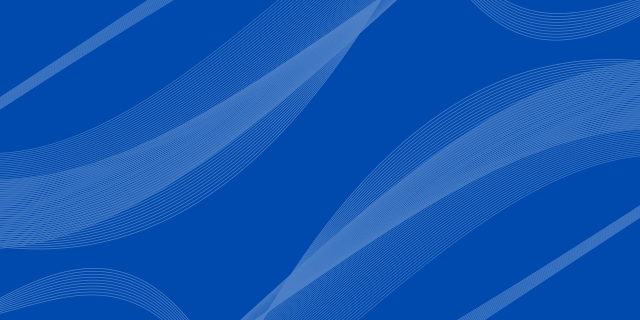
This background is drawn by a Shadertoy shader. Its source:

```glsl
// Two twisted ribbons of fine pale lines on flat blue, with a thin streak and an
// arched bundle beside each. Every bundle blends between two cubic edge curves;
// the whole set is drawn once as is and once turned half a circle about a centre.

const vec3 BACKGROUND = vec3(0.0, 0.29, 0.68);
const vec3 LINE_COLOR = vec3(0.30, 0.50, 0.775);

const float KNOT_STEP = 0.41667;              // x distance between curve knots
const vec2 TURN_SUM = vec2(2.031, 1.036);     // a point plus its turned twin

// Edge heights at the four knots, in canvas heights
const vec4 VEIL_TOP      = vec4(0.521, 0.664, 0.969, 1.312);
const vec4 VEIL_BOTTOM   = vec4(0.224, 0.359, 0.646, 1.010);
const vec4 FAN_TOP       = vec4(0.437, 0.536, 0.766, 1.047);
const vec4 FAN_BOTTOM    = vec4(0.229, 0.271, 0.539, 1.104);
const vec4 STREAK_TOP    = vec4(0.695, 0.969, 1.240, 1.495);
const vec4 STREAK_BOTTOM = vec4(0.659, 0.924, 1.172, 1.390);
const vec4 ARCH_TOP      = vec4(0.068, 0.137, -0.464, -2.290);
const vec4 ARCH_BOTTOM   = vec4(0.021, 0.054, -0.570, -2.615);

const int VEIL_LINES = 56;
const int FAN_LINES = 38;
const int STREAK_LINES = 13;
const int ARCH_LINES = 10;

const float VEIL_WIDTH = 0.0018;
const float FAN_WIDTH = 0.0024;
const float SIDE_WIDTH = 0.0023;
const float VEIL_GATHER = 0.75;               // crowding towards the lower edge
const float FAN_GATHER = -0.75;               // crowding towards the upper edge

// Weights of the cubic through knots at u = 0, 1, 2, 3
vec4 cubicWeights(float u) {
    float a = u - 1.0, b = u - 2.0, c = u - 3.0;
    return vec4(-a * b * c / 6.0, u * b * c / 2.0, -u * a * c / 2.0, u * a * b / 6.0);
}

// Share of a pixel covered by a line at the given distance
float lineCoverage(float dist, float width, float pixel) {
    float right = min(dist + 0.5 * width, 0.5 * pixel);
    float left = max(dist - 0.5 * width, -0.5 * pixel);
    return clamp((right - left) / pixel, 0.0, 1.0);
}

// Part of the background left open by one bundle of lines
float bundleGap(vec2 p, vec4 top, vec4 bottom, int count, float width, float gather) {
    const float STEP = 0.02;
    float u = p.x / KNOT_STEP;
    vec4 weights = cubicWeights(u);
    vec4 slopeWeights = (cubicWeights(u + STEP) - cubicWeights(u - STEP))
                      / (2.0 * STEP * KNOT_STEP);
    vec2 edges = vec2(dot(weights, top), dot(weights, bottom));
    vec2 slopes = vec2(dot(slopeWeights, top), dot(slopeWeights, bottom));
    float bend = gather * smoothstep(-0.3, 2.2, u);
    float pixel = 1.0 / iResolution.y;

    float gap = 1.0;
    for (int i = 0; i < count; i++) {
        float t = float(i) / float(count - 1);
        t += bend * t * (1.0 - t);
        float slope = mix(slopes.x, slopes.y, t);
        float dist = (p.y - mix(edges.x, edges.y, t)) * inversesqrt(1.0 + slope * slope);
        gap *= 1.0 - lineCoverage(dist, width, pixel);
    }
    return gap;
}

// One ribbon with its streak and arch
float waveGap(vec2 p) {
    float gap = bundleGap(p, VEIL_TOP, VEIL_BOTTOM, VEIL_LINES, VEIL_WIDTH, VEIL_GATHER);
    gap *= bundleGap(p, FAN_TOP, FAN_BOTTOM, FAN_LINES, FAN_WIDTH, FAN_GATHER);
    gap *= bundleGap(p, STREAK_TOP, STREAK_BOTTOM, STREAK_LINES, SIDE_WIDTH, 0.0);
    gap *= bundleGap(p, ARCH_TOP, ARCH_BOTTOM, ARCH_LINES, SIDE_WIDTH, 0.0);
    return gap;
}

void mainImage(out vec4 fragColor, in vec2 fragCoord) {
    vec2 p = fragCoord / iResolution.y;
    float gap = waveGap(p) * waveGap(TURN_SUM - p);
    fragColor = vec4(mix(LINE_COLOR, BACKGROUND, gap), 1.0);
}
```
